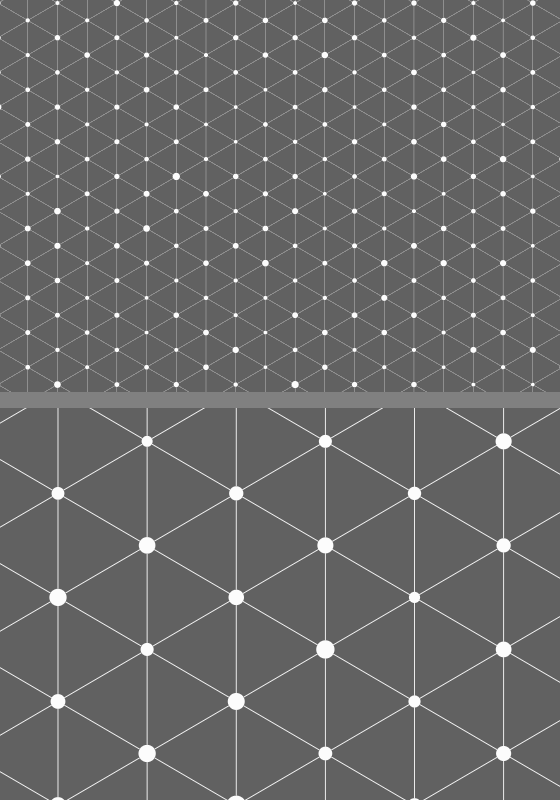
Top, the full canvas; bottom, a detail of the centre.
Write a WebGL 2 fragment shader that draws this pattern.

```glsl
#version 300 es
precision highp float;

uniform vec2 u_resolution;
out vec4 fragColor;

// All lengths are fractions of the canvas height
const vec2 SPACING = vec2(0.07579, 0.08848);   // column step, row step
const vec2 ORIGIN = vec2(0.07076, 0.0632);     // a node near the lower left
const float LINE_WIDTH = 0.00075;
const float DOT_MIN = 0.0046;
const float DOT_SPREAD = 0.0028;               // ordinary size variation
const float DOT_BOOST = 0.0026;                // extra size of the rare large dots
const float BOOST_RARITY = 8.0;
const vec3 BACKGROUND = vec3(0.38);
const vec3 INK = vec3(0.99);

// Two random values in 0..1 per lattice node
vec2 hash2(ivec2 node) {
    uvec2 q = uvec2(node + 1024) * 1664525u + 1013904223u;
    q.x += q.y * 1664525u;
    q.y += q.x * 1664525u;
    q ^= q >> 16u;
    q.x += q.y * 1664525u;
    q.y += q.x * 1664525u;
    q ^= q >> 16u;
    return vec2(q & 65535u) / 65535.0;
}

float distanceToInteger(float t) {
    return abs(fract(t + 0.5) - 0.5);
}

// Share of a pixel covered by a line, exact even for hairlines
float lineCoverage(float dist, float pixel) {
    float upper = min(dist + 0.5 * pixel, 0.5 * LINE_WIDTH);
    float lower = max(dist - 0.5 * pixel, -0.5 * LINE_WIDTH);
    return max(upper - lower, 0.0) / pixel;
}

float triangleGrid(vec2 cell, float pixel) {
    float slantScale = 1.0 / length(vec2(0.5, 1.0) / SPACING);
    float vertical = distanceToInteger(cell.x) * SPACING.x;
    float rising = distanceToInteger(cell.y - 0.5 * cell.x) * slantScale;
    float falling = distanceToInteger(cell.y + 0.5 * cell.x) * slantScale;
    return max(lineCoverage(vertical, pixel),
               max(lineCoverage(rising, pixel), lineCoverage(falling, pixel)));
}

float nodeDots(vec2 cell, float pixel) {
    // Odd columns are shifted by half a row
    float column = floor(cell.x + 0.5);
    float shift = 0.5 * mod(column, 2.0);
    float row = floor(cell.y - shift + 0.5);
    vec2 offset = (cell - vec2(column, row + shift)) * SPACING;

    vec2 random = hash2(ivec2(column, row));
    float radius = DOT_MIN + DOT_SPREAD * random.x
                 + DOT_BOOST * pow(random.y, BOOST_RARITY);
    return clamp(0.5 - (length(offset) - radius) / pixel, 0.0, 1.0);
}

void main() {
    float pixel = 1.0 / u_resolution.y;
    vec2 cell = (gl_FragCoord.xy * pixel - ORIGIN) / SPACING;
    float coverage = max(triangleGrid(cell, pixel), nodeDots(cell, pixel));
    fragColor = vec4(mix(BACKGROUND, INK, coverage), 1.0);
}
```
